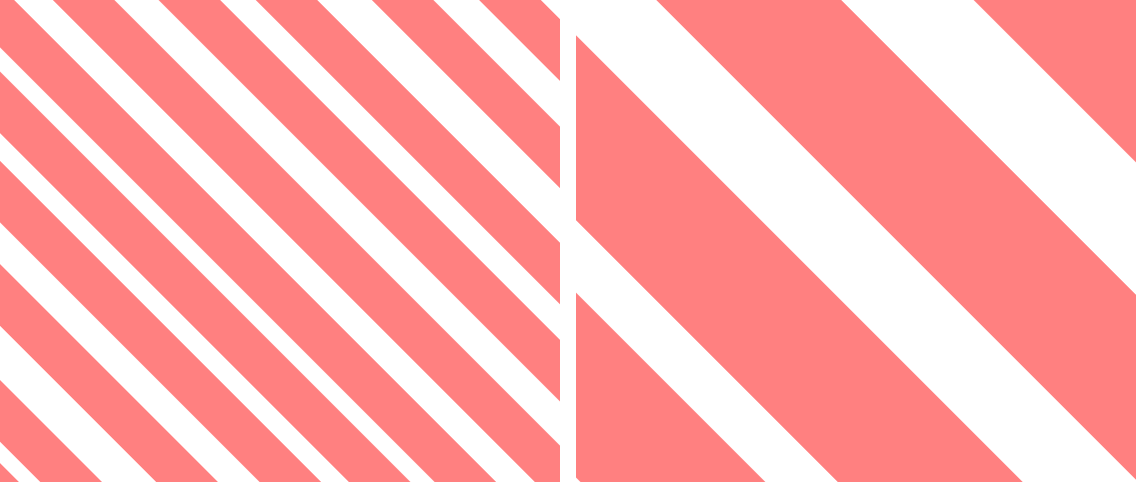
Left: the whole. Right: its middle third, enlarged.
A Shadertoy shader for this pattern:

```glsl
const vec3 STRIPE_COLOR = vec3(1.0, 0.502, 0.502);
const vec3 GAP_COLOR = vec3(1.0);

// Lengths are measured along a horizontal cut, in canvas heights.
const float STRIPE_WIDTH = 0.1279;
const float FIRST_STRIPE = -1.0887;
const int GAP_COUNT = 10;
const float GAP_WIDTHS[GAP_COUNT] = float[GAP_COUNT](
    0.0445, 0.1126, 0.0864, 0.0573, 0.0500,
    0.0800, 0.0915, 0.0736, 0.1130, 0.0948);

// Length of one full run of stripes and gaps.
float cycleLength() {
    float total = float(GAP_COUNT) * STRIPE_WIDTH;
    for (int i = 0; i < GAP_COUNT; i++) total += GAP_WIDTHS[i];
    return total;
}

// Signed distance along the cut to the nearest stripe, negative inside.
float stripeDistance(float position) {
    float along = mod(position - FIRST_STRIPE, cycleLength());
    float start = 0.0;
    float nearest = 1e3;
    // One extra stripe closes the seam between cycles.
    for (int i = 0; i <= GAP_COUNT; i++) {
        float center = start + 0.5 * STRIPE_WIDTH;
        nearest = min(nearest, abs(along - center) - 0.5 * STRIPE_WIDTH);
        start += STRIPE_WIDTH + GAP_WIDTHS[i % GAP_COUNT];
    }
    return nearest;
}

void mainImage(out vec4 fragColor, in vec2 fragCoord) {
    vec2 uv = fragCoord / iResolution.y;
    float pixel = 1.0 / iResolution.y;

    // Diagonals fall to the right at 45 degrees from the top left corner.
    float diagonal = uv.x + uv.y - 1.0;
    float dist = stripeDistance(diagonal) * inversesqrt(2.0);

    float coverage = clamp(0.5 - dist / pixel, 0.0, 1.0);
    fragColor = vec4(mix(GAP_COLOR, STRIPE_COLOR, coverage), 1.0);
}
```
